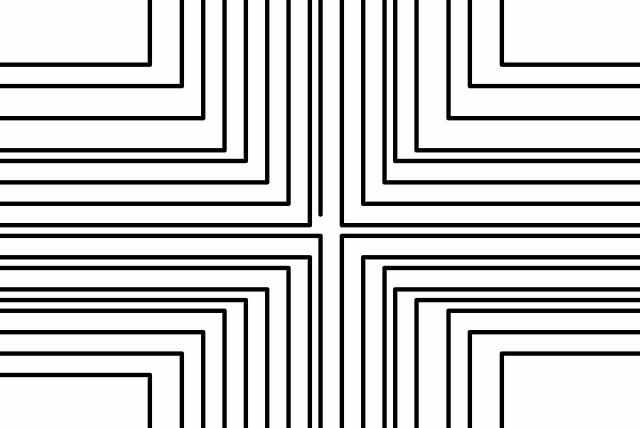
Write a WebGL 2 fragment shader that draws this pattern.

```glsl
#version 300 es
precision highp float;

uniform vec2 u_resolution;
out vec4 fragColor;

const vec2 GRID = vec2(60.0, 40.0);       // cells across and down
const vec2 GRID_SHIFT = vec2(0.05, 0.045);
const float HALF_WIDTH = 0.204;           // half the stroke, in cells
const vec3 PAPER = vec3(0.995);
const vec3 INK = vec3(0.0);
const int COUNT = 9;

// Grid lines, ordered from the centre outwards
const float LEFT[9] = float[9](30.0, 29.0, 27.0, 25.0, 23.0, 21.0, 19.0, 17.0, 14.0);
const float RIGHT[8] = float[8](32.0, 34.0, 36.0, 37.0, 39.0, 42.0, 44.0, 47.0);
const float TOP[8] = float[8](21.0, 19.0, 17.0, 15.0, 14.0, 11.0, 8.0, 6.0);
const float BOTTOM[9] = float[9](22.0, 24.0, 25.0, 27.0, 28.0, 29.0, 31.0, 33.0, 35.0);

// Lone stroke reaching down from the top edge
const float STEM_X = 30.0;
const float STEM_END = 20.0;

// Distance to a right angle whose two arms run along +x and +y of dir
float cornerDistance(vec2 p, vec2 corner, vec2 dir) {
    vec2 d = (p - corner) * dir;
    float inside = max(min(d.x, d.y), 0.0);
    return inside + length(min(d, 0.0));
}

float stemDistance(vec2 p) {
    return length(vec2(p.x - STEM_X, max(p.y - STEM_END, 0.0)));
}

void main() {
    // Cell coordinates, y pointing down
    vec2 uv = gl_FragCoord.xy / u_resolution;
    vec2 p = vec2(uv.x, 1.0 - uv.y) * GRID - GRID_SHIFT;
    float pixel = GRID.x / u_resolution.x;

    // Four nests of right angles around the central gap
    float dist = stemDistance(p);
    for (int i = 0; i < COUNT; i++) {
        dist = min(dist, cornerDistance(p, vec2(LEFT[i], BOTTOM[i]), vec2(-1.0, 1.0)));
        if (i < COUNT - 1) {
            dist = min(dist, cornerDistance(p, vec2(LEFT[i + 1], TOP[i]), vec2(-1.0, -1.0)));
            dist = min(dist, cornerDistance(p, vec2(RIGHT[i], TOP[i]), vec2(1.0, -1.0)));
            dist = min(dist, cornerDistance(p, vec2(RIGHT[i], BOTTOM[i]), vec2(1.0, 1.0)));
        }
    }

    // Smooth stroke edge, one pixel wide
    float coverage = clamp(0.5 - (dist - HALF_WIDTH) / pixel, 0.0, 1.0);
    fragColor = vec4(mix(PAPER, INK, coverage), 1.0);
}
```
